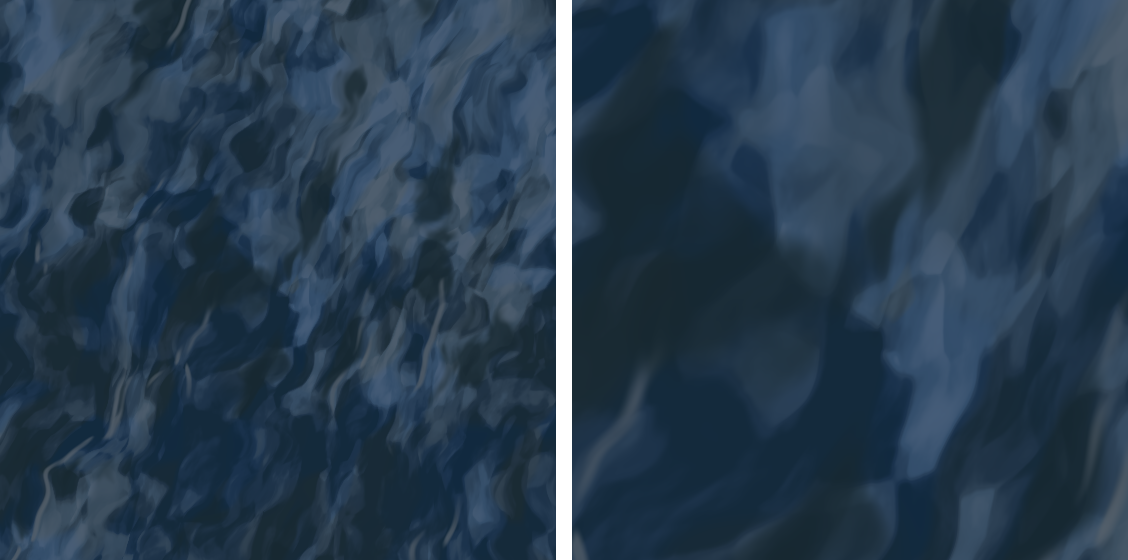
Left: the whole. Right: its middle third, enlarged.
A Shadertoy shader for this texture:

```glsl
// Weathered blue slate: slanted pale ridges with grey rims over dark painted hollows.

const float LEAN = 0.30;                        // sideways drift of ridges per unit height
const vec2  RIDGE_SCALE   = vec2(6.5, 2.6);     // ridges across and along the grain
const vec2  FACET_SCALE   = vec2(27.0, 15.0);
const vec2  FLECK_SCALE   = vec2(52.0, 27.0);
const vec2  CREVICE_SCALE = vec2(14.0, 6.0);
const float FACET_HARDNESS = 14.0;
const float NOISE_SPREAD = 0.14;                // standard deviation of fbm
const float RIM_WIDTH = 0.009;
const float RIM_LEVEL = -0.1;

const vec3 RIM_GREY     = vec3(0.34, 0.38, 0.42);
const vec3 CREVICE_DARK = vec3(0.09, 0.155, 0.185);
const vec3 STONE_GREY   = vec3(0.21, 0.28, 0.34);
const vec3 NAVY_SHIFT   = vec3(-0.035, -0.005, 0.045);

float hash(vec2 p) {
    vec3 q = fract(vec3(p.xyx) * 0.1031);
    q += dot(q, q.yzx + 33.33);
    return fract((q.x + q.y) * q.z);
}

float noise(vec2 p) {
    vec2 cell = floor(p), f = fract(p);
    f = f * f * (3.0 - 2.0 * f);
    float low  = mix(hash(cell), hash(cell + vec2(1, 0)), f.x);
    float high = mix(hash(cell + vec2(0, 1)), hash(cell + vec2(1, 1)), f.x);
    return mix(low, high, f.y);
}

float fbm(vec2 p) {
    float sum = 0.0, total = 0.0, weight = 1.0;
    for (int i = 0; i < 4; i++) {
        sum += weight * noise(p);
        total += weight;
        weight *= 0.45;
        p = mat2(0.98, 0.2, -0.2, 0.98) * p * 2.03 + 17.3;
    }
    return sum / total;
}

// Soft-edged cells, each with its own random tone
float facets(vec2 p) {
    vec2 base = floor(p);
    float sum = 0.0, total = 0.0;
    for (int y = -1; y <= 1; y++)
    for (int x = -1; x <= 1; x++) {
        vec2 cell = base + vec2(x, y);
        vec2 site = cell + vec2(hash(cell + 5.7), hash(cell + 61.2));
        vec2 d = site - p;
        float weight = exp(-FACET_HARDNESS * dot(d, d));
        sum += weight * hash(cell + 113.4);
        total += weight;
    }
    return sum / max(total, 1e-6);
}

// Leaning coordinates, bent at two sizes like brushed strokes
vec2 grain(vec2 p) {
    vec2 broad = vec2(noise(p * 6.0 + 3.1), noise(p * 6.0 + 41.7)) - 0.5;
    vec2 small = vec2(noise(p * 22.0 + 8.4), noise(p * 22.0 + 77.9)) - 0.5;
    p += 0.07 * broad + 0.022 * small;
    return vec2(p.x - LEAN * p.y, p.y);
}

float ridgeHeight(vec2 p) {
    return (fbm(grain(p) * RIDGE_SCALE + 20.0) - 0.5) / NOISE_SPREAD;
}

// Colours from hollow to crest, spaced by their share of the area
vec3 slateRamp(float tone) {
    vec3 color = vec3(0.085, 0.165, 0.225);
    color = mix(color, vec3(0.12, 0.20, 0.28), smoothstep(0.12, 0.36, tone));
    color = mix(color, vec3(0.17, 0.25, 0.33), smoothstep(0.36, 0.60, tone));
    color = mix(color, vec3(0.22, 0.31, 0.40), smoothstep(0.60, 0.83, tone));
    return mix(color, vec3(0.29, 0.365, 0.45), smoothstep(0.83, 0.98, tone));
}

void mainImage(out vec4 fragColor, in vec2 fragCoord) {
    vec2 p = fragCoord / iResolution.y;
    vec2 g = grain(p);

    // Ridges and their slope across the grain
    vec2 across = vec2(0.006, -0.0015);
    float height = ridgeHeight(p);
    float slope = (ridgeHeight(p + across) - ridgeHeight(p - across)) / 0.012;

    // Tone: flat-topped ridges, painted facets, small flecks, light from the left
    float value = 0.85 * tanh(1.6 * height);
    value += 1.9 * (facets(g * FACET_SCALE) - 0.5);
    value += 1.1 * (facets(g * FLECK_SCALE + 31.0) - 0.5);
    value += 1.3 * (fbm(g * vec2(60.0, 30.0)) - 0.5);
    value += 0.2 * clamp(slope / 30.0, -1.0, 1.0);
    float tone = 1.0 / (1.0 + exp(-1.85 * value));
    vec3 color = slateRamp(tone);

    // Drifts of navy and of neutral stone
    float hue = facets(g * vec2(17.0, 10.0) + 90.0) - 0.5;
    color += NAVY_SHIFT * hue;
    float stone = smoothstep(0.54, 0.72, fbm(g * vec2(11.0, 5.0) + 55.0));
    color = mix(color, STONE_GREY, 0.6 * stone * smoothstep(0.4, 0.7, tone));

    // Dark crevices
    float crevice = smoothstep(0.63, 0.75, fbm(g * CREVICE_SCALE + 140.0));
    color = mix(color, CREVICE_DARK, 0.75 * crevice);

    // Broken grey rims on the left edges of ridges
    float edge = abs(height - RIM_LEVEL) / max(abs(slope), 14.0);
    float rim = 1.0 - smoothstep(0.15 * RIM_WIDTH, RIM_WIDTH, edge);
    rim *= smoothstep(6.0, 26.0, slope);
    rim *= smoothstep(0.36, 0.62, noise(g * vec2(9.0, 5.0) + 70.0));
    color = mix(color, RIM_GREY, 0.75 * rim);

    fragColor = vec4(color, 1.0);
}
```
